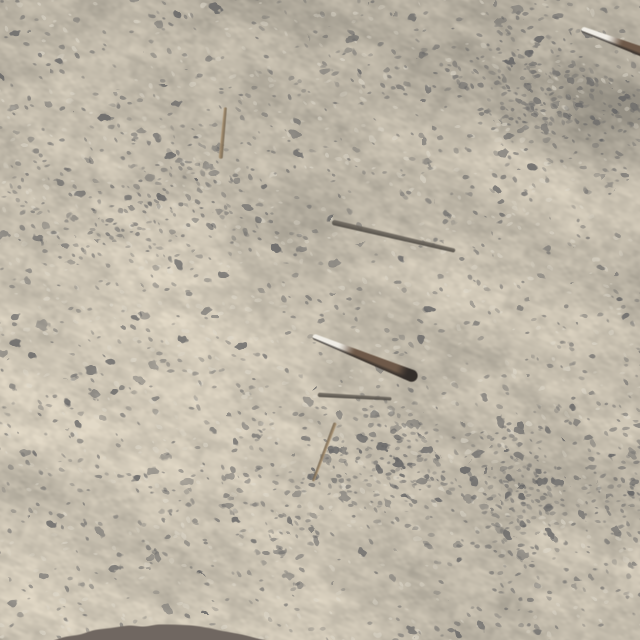
A three.js fragment shader for this texture:

```glsl
// Dry sandy ground seen from above: mottled beige dust, scattered grey grit and
// pale flecks, with a few thin twigs and a burnt matchstick lying on it.
// Layered noise tints the ground; jittered cells hold the grains; capsules form sticks.
varying vec2 vUv;

const vec3 SAND_SHADE = vec3(0.585, 0.565, 0.520);
const vec3 SAND_LIGHT = vec3(0.860, 0.825, 0.755);
const vec3 GRIT = vec3(0.390, 0.390, 0.395);
const vec3 FLECK = vec3(0.880, 0.860, 0.810);
const vec3 TWIG = vec3(0.370, 0.350, 0.320);
const vec3 STRAW = vec3(0.560, 0.480, 0.370);
const vec3 WOOD = vec3(0.430, 0.350, 0.285);
const vec3 CHAR = vec3(0.200, 0.180, 0.165);
const vec3 BARE_WOOD = vec3(0.940, 0.930, 0.900);
const vec3 STONE = vec3(0.440, 0.405, 0.380);
const vec2 GRAIN_DIR = vec2(0.93, -0.37);  // lie of the streaks and grains
const float SOFT = 0.0018;                 // edge softness

float hash(vec2 p) {
  vec3 q = fract(vec3(p.xyx) * 0.1031);
  q += dot(q, q.yzx + 33.33);
  return fract((q.x + q.y) * q.z);
}

float noise(vec2 p) {
  vec2 i = floor(p), f = fract(p);
  f = f * f * (3.0 - 2.0 * f);
  float low = mix(hash(i), hash(i + vec2(1.0, 0.0)), f.x);
  float high = mix(hash(i + vec2(0.0, 1.0)), hash(i + 1.0), f.x);
  return mix(low, high, f.y);
}

// Soft round patch of strength 1 at its centre
float patchAt(vec2 p, vec2 centre, vec2 size) {
  vec2 d = (p - centre) / size;
  return exp(-dot(d, d));
}

vec2 alongGrain(vec2 p) {
  return vec2(dot(p, GRAIN_DIR), dot(p, vec2(-GRAIN_DIR.y, GRAIN_DIR.x)));
}

// Jittered ellipses, one at most per cell; density is the chance of a grain
float grains(vec2 p, float cells, float radius, float density, float seed) {
  vec2 home = floor(p * cells);
  float ragged = noise(p * 190.0 + seed) - 0.5;
  float cover = 0.0;
  for (int y = -1; y <= 1; y++) {
    for (int x = -1; x <= 1; x++) {
      vec2 id = home + vec2(float(x), float(y));
      vec2 key = id + seed;
      vec2 d = p - (id + vec2(hash(key + 17.3), hash(key + 41.7))) / cells;
      float turn = (hash(key + 63.1) - 0.5) * 1.6;
      d = alongGrain(mat2(cos(turn), sin(turn), -sin(turn), cos(turn)) * d);
      d.y *= 1.3 + 0.7 * hash(key + 29.9);
      float size = radius * mix(0.45, 1.15, hash(key + 87.5));
      float edge = length(d) - size * (1.0 + 0.9 * ragged);
      float shown = step(hash(key), density) * mix(0.45, 1.0, hash(key + 7.7));
      cover = max(cover, shown * (1.0 - smoothstep(-SOFT, SOFT, edge)));
    }
  }
  return cover;
}

// Tapered stick: x = cover, y = position along it, z = side (-1 to 1)
vec3 stick(vec2 p, vec2 a, vec2 b, float ra, float rb) {
  vec2 axis = b - a, d = p - a;
  float t = clamp(dot(d, axis) / dot(axis, axis), 0.0, 1.0);
  float r = mix(ra, rb, t);
  float side = (axis.x * d.y - axis.y * d.x) / (length(axis) * r);
  float edge = length(d - axis * t) - r;
  return vec3(1.0 - smoothstep(-SOFT, SOFT, edge), t, clamp(side, -1.0, 1.0));
}

vec3 layTwig(vec3 ground, vec2 p, vec2 a, vec2 b, float r, vec3 tint) {
  vec3 s = stick(p, a, b, r, r * 0.75);
  return mix(ground, tint * (1.0 + 0.2 * s.z), s.x * 0.9);
}

vec3 layMatch(vec3 ground, vec2 p, vec2 a, vec2 b) {
  vec3 s = stick(p, a, b, 0.0045, 0.0095);
  vec3 tint = mix(BARE_WOOD, WOOD, smoothstep(0.22, 0.42, s.y));
  tint = mix(tint, CHAR, smoothstep(0.82, 0.97, s.y));
  tint = mix(tint, CHAR, 0.8 * smoothstep(0.1, 0.9, -s.z));
  return mix(ground, tint, s.x);
}

void main() {
  vec2 p = vUv;
  vec2 g = alongGrain(p);

  // Ground: broad shade and light regions under streaky mottling
  float tone = 0.65 + 0.42 * (noise(g * vec2(5.0, 9.0) + 3.0) - 0.5);
  tone += 0.30 * (noise(g * vec2(18.0, 32.0)) - 0.5);
  tone += 0.24 * (noise(g * vec2(55.0, 90.0)) - 0.5);
  tone += 0.20 * (noise(g * vec2(120.0, 190.0)) - 0.5);
  tone -= 0.30 * patchAt(p, vec2(0.65, 0.98), vec2(0.45, 0.20));
  tone -= 0.26 * patchAt(p, vec2(0.95, 0.82), vec2(0.16, 0.06));
  tone += 0.16 * patchAt(p, vec2(0.88, 0.70), vec2(0.16, 0.08));
  tone += 0.14 * patchAt(p, vec2(0.10, 0.25), vec2(0.35, 0.30));
  vec3 color = mix(SAND_SHADE, SAND_LIGHT, clamp(tone, 0.0, 1.1));

  // Grit gathers in drifts
  float drift = 0.9 * patchAt(p, vec2(0.78, 0.25), vec2(0.32, 0.09));
  drift += 0.6 * patchAt(p, vec2(0.85, 0.86), vec2(0.25, 0.09));
  drift += 0.4 * patchAt(p, vec2(0.20, 0.68), vec2(0.20, 0.12));
  drift = (0.16 + drift) * (0.3 + 1.4 * noise(p * 11.0 + 20.0));
  color = mix(color, FLECK, 0.55 * grains(p, 60.0, 0.0048, 0.22, 211.0));
  color = mix(color, GRIT, 0.60 * grains(p, 85.0, 0.0046, drift * 0.8, 5.0));
  color = mix(color, GRIT, 0.85 * grains(p, 42.0, 0.0085, drift * 0.65, 101.0));

  // Sticks, and a dark stone at the lower edge
  color = layTwig(color, p, vec2(0.523, 0.652), vec2(0.708, 0.609), 0.0042, TWIG);
  color = layTwig(color, p, vec2(0.500, 0.383), vec2(0.609, 0.377), 0.0034, TWIG);
  color = layTwig(color, p, vec2(0.523, 0.337), vec2(0.490, 0.250), 0.0026, STRAW);
  color = layTwig(color, p, vec2(0.345, 0.755), vec2(0.352, 0.830), 0.0030, STRAW);
  color = layMatch(color, p, vec2(0.493, 0.473), vec2(0.643, 0.413));
  color = layMatch(color, p, vec2(0.913, 0.953), vec2(1.060, 0.898));
  float rim = 0.023 - 0.85 * pow(p.x - 0.25, 2.0) + 0.004 * (noise(p * 40.0) - 0.5);
  color = mix(color, STONE, 1.0 - smoothstep(-SOFT, SOFT, p.y - rim));

  gl_FragColor = vec4(color, 1.0);
}
```
